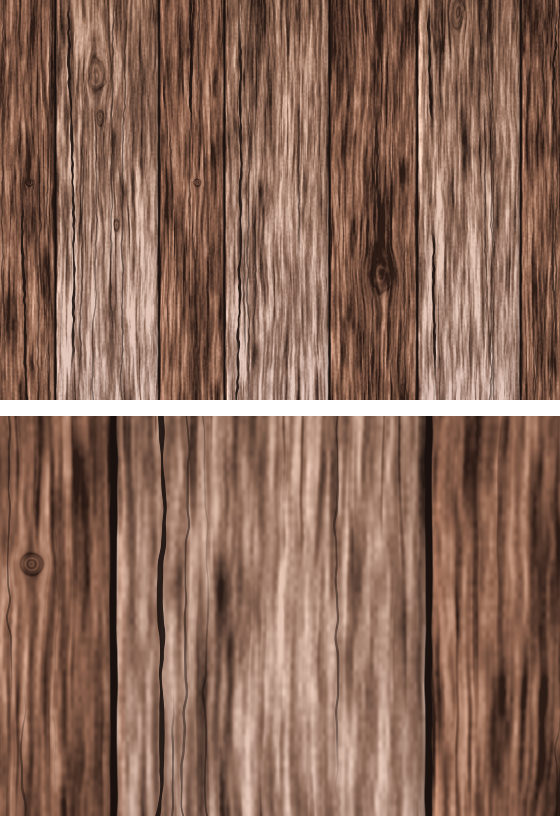
Top, the full canvas; bottom, a detail of the centre.
Write a Shadertoy shader that draws this texture.

```glsl
// Seven weathered vertical wood planks, alternately dark and pale, with knots and cracks.
#define GROOVE_HALF 0.0021
#define STREAK_GAIN 0.34
#define FIBRE_GAIN 0.50
#define CRACK_WIDTH 0.0011
#define CRACK_COUNT 5
#define DARK_TONE 0.52
#define PALE_TONE 0.77
#define SHADOW vec3(0.17, 0.112, 0.092)
#define BROWN vec3(0.56, 0.422, 0.355)
#define PALE vec3(0.83, 0.71, 0.65)
#define WARM_TINT vec3(1.03, 0.95, 0.89)
#define GROOVE_COLOR vec3(0.10, 0.065, 0.055)

// Plank borders in canvas widths; the outer planks run off the canvas.
const float EDGE[8] = float[8](-0.018, 0.099, 0.284, 0.401, 0.5885, 0.745, 0.930, 1.047);

// Knots: centre, then radii.
const vec4 KNOT[7] = vec4[7](
    vec4(0.173, 0.580, 0.014, 0.029), vec4(0.179, 0.505, 0.006, 0.013),
    vec4(0.680, 0.221, 0.018, 0.026), vec4(0.818, 0.690, 0.010, 0.026),
    vec4(0.052, 0.388, 0.006, 0.006), vec4(0.352, 0.388, 0.006, 0.006),
    vec4(0.208, 0.312, 0.005, 0.009));

float hash(vec2 p) {
    vec3 q = fract(p.xyx * 0.1031);
    q += dot(q, q.yzx + 33.33);
    return fract((q.x + q.y) * q.z);
}

float noise(vec2 p) {
    vec2 i = floor(p), f = fract(p);
    f = f * f * (3.0 - 2.0 * f);
    return mix(mix(hash(i), hash(i + vec2(1, 0)), f.x),
               mix(hash(i + vec2(0, 1)), hash(i + vec2(1, 1)), f.x), f.y);
}

// Signed noise centred on zero.
float vary(vec2 p) { return noise(p) - 0.5; }

// Coverage of a jagged, nearly straight crack that opens and closes along its length.
float crack(vec2 p, float x, float width, float seed, float pixel) {
    x += 0.012 * vary(vec2(p.y * 3.0, seed)) + 0.004 * vary(vec2(p.y * 22.0, seed + 9.0))
       + 0.0022 * vary(vec2(p.y * 90.0, seed + 3.0));
    float open = smoothstep(0.35, 0.65, noise(vec2(p.y * 5.0 + seed, seed + 5.0)));
    float w = width * open * (0.2 + 1.3 * noise(vec2(p.y * 60.0, seed)));
    return open * (1.0 - smoothstep(w, w + 1.2 * pixel, abs(p.x - x)));
}

void mainImage(out vec4 fragColor, in vec2 fragCoord) {
    vec2 p = fragCoord / iResolution.x;
    float pixel = 1.0 / iResolution.x;
    float height = fragCoord.y / iResolution.y;

    // Find the plank under this point.
    int plank = 0;
    for (int i = 1; i < 7; i++) if (p.x > EDGE[i]) plank = i;
    float left = EDGE[plank], right = EDGE[plank + 1];
    float seed = float(plank) * 17.0 + 3.0;
    float pale = float(plank % 2);

    // Bend the fibres around the knots and collect the knot shading.
    float grain = p.x + 0.008 * vary(vec2(p.x * 14.0, p.y * 7.0 + seed))
                + 0.0016 * vary(vec2(p.x * 60.0, p.y * 40.0 + seed));
    float knotTone = 0.0;
    for (int i = 0; i < 7; i++) {
        vec4 k = KNOT[i];
        vec2 d = (p - k.xy) / k.zw;
        float r = length(d) + 0.4 * vary(p * 90.0);
        grain -= (p.x - k.x) * 0.7 * exp(-0.4 * dot(d, d));
        float core = 1.0 - smoothstep(0.75, 1.1, r);
        float rim = exp(-30.0 * (r - 1.0) * (r - 1.0));
        float stain = exp(-0.4 * dot(d, d));
        knotTone += 0.10 * core * sin(r * 15.0) - 0.30 * rim - 0.14 * stain;
    }
    // Dark resin above and below the large knot.
    vec2 resin = (p - KNOT[2].xy) / vec2(0.017, 0.055);
    resin.y = abs(resin.y) - 0.85;
    knotTone -= 0.5 * exp(-dot(resin, resin)) * noise(vec2(grain * 70.0, p.y * 30.0));

    // Broad plank tone: alternating, paler toward the bottom.
    float tone = mix(DARK_TONE, PALE_TONE, pale) + 0.05 * (hash(vec2(seed, 4.0)) - 0.5);
    tone += (0.5 - height) * mix(0.04, 0.22, pale) - 0.14 * pow(height, 6.0);
    tone += 0.16 * vary(vec2(grain * 16.0, p.y * 5.0 + seed));

    // Streaks, from narrow stains to hairline fibres.
    float streak = vary(vec2(grain * 60.0, p.y * 6.0 + seed))
                 + 0.9 * vary(vec2(grain * 135.0, p.y * 12.0 + seed));
    float fibre = vary(vec2(grain * 250.0, p.y * 13.0 + seed))
                + 0.7 * vary(vec2(grain * 390.0, p.y * 45.0 + seed));
    tone += STREAK_GAIN * streak + FIBRE_GAIN * fibre;
    tone -= 0.28 * smoothstep(0.62, 0.9, noise(vec2(grain * 210.0, p.y * 9.0 - seed)));
    // Long thin dark lines follow the level curves of stretched noise.
    float hair = 1.0 - smoothstep(0.0, 0.12, abs(vary(vec2(grain * 95.0, p.y * 4.0 - seed))));
    tone -= 0.34 * hair * smoothstep(0.35, 0.75, noise(vec2(grain * 40.0, p.y * 14.0 + seed)));
    float ringMask = smoothstep(0.4, 0.8, noise(vec2(p.x * 12.0, p.y * 4.0 + seed)));
    tone += 0.09 * ringMask * sin(grain * 900.0 + 5.0 * noise(p * 9.0));
    tone += 0.13 * vary(p * vec2(420.0, 260.0)) + knotTone;

    // One main crack per plank, followed by thinner scattered ones.
    float split = 0.0;
    for (int i = 0; i < CRACK_COUNT; i++) {
        float id = seed + float(i) * 7.0;
        float place = i == 0 ? mix(0.52, 0.15, pale) : 0.1 + 0.8 * hash(vec2(id, 2.0));
        float width = CRACK_WIDTH * (i == 0 ? 1.0 : 0.25);
        split = max(split, crack(p, mix(left, right, place), width, id, pixel)
                           * (i == 0 ? 0.9 : 0.5));
    }

    // Tone to colour; dark planks are redder, pale ones grey toward the bottom.
    tone = clamp(tone, 0.0, 1.1);
    vec3 color = mix(SHADOW, BROWN, min(tone / 0.6, 1.0));
    color = mix(color, PALE, max(tone - 0.6, 0.0) / 0.4);
    vec3 paleTint = mix(vec3(0.99, 1.0, 1.02), vec3(1.02, 0.98, 0.93), height);
    color *= mix(WARM_TINT, paleTint, pale);
    color = mix(color, GROOVE_COLOR, split);

    // Rounded plank sides, a lit left lip and the dark groove.
    float fromLeft = p.x - left, toRight = right - p.x;
    float side = min(fromLeft, toRight) + 0.001 * vary(vec2(p.y * 60.0, seed));
    color *= 1.0 - 0.35 * exp(-max(toRight, 0.0) / 0.004);
    color *= 1.0 + 0.18 * exp(-pow((fromLeft - 0.005) / 0.002, 2.0));
    color = mix(GROOVE_COLOR, color, smoothstep(GROOVE_HALF - pixel, GROOVE_HALF + pixel, side));
    fragColor = vec4(color, 1.0);
}
```
